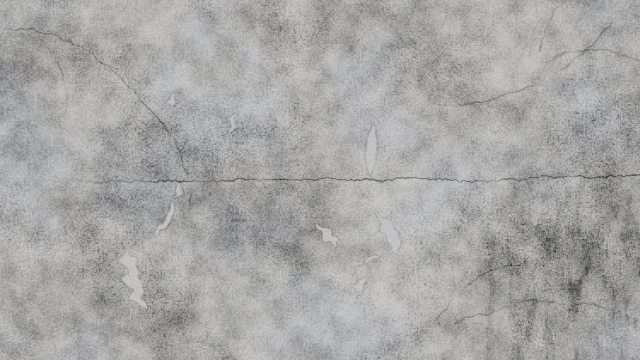
Give the GLSL for this texture, as a Shadertoy shader.

```glsl
// Weathered grey concrete wall: layered gradient noise gives clouds, mottling
// and sandy grain; soft stains, pits, drips, peeled flakes and fine cracks
// are laid over it. Units: canvas height is 1, origin at the lower left.

const float BASE_TONE    = 0.674;
const float CLOUD_AMOUNT = 0.125;
const float MOTTLE_AMOUNT = 0.105;
const float GRAIN_AMOUNT = 0.135;
const float SHADOW_SKEW  = 2.2;    // deepens darks, compresses lights
const float PIT_DEPTH    = 0.08;
const float CRACK_DEPTH  = 0.25;
const float HAIRLINE_DEPTH = 0.13;
const float HAIRLINE_BOW = 0.12;
const float FLAKE_TONE   = 0.765;
const vec3 WARM_TINT = vec3(1.003, 1.0, 0.992);
const vec3 COOL_TINT = vec3(0.991, 0.995, 1.016);

// Stains: centre, radius, tone change
const vec4 STAINS[8] = vec4[8](
    vec4(1.54, 0.29, 0.16, -0.08), vec4(1.70, 0.64, 0.14, -0.05),
    vec4(0.90, 0.90, 0.11, -0.04), vec4(0.62, 0.41, 0.14, -0.04),
    vec4(0.45, 0.15, 0.18, -0.03), vec4(1.72, 0.12, 0.18, -0.05),
    vec4(1.24, 0.48, 0.24, 0.03),  vec4(0.95, 0.68, 0.22, 0.02));

// Hairline cracks: start, end
const vec4 HAIRLINES[8] = vec4[8](
    vec4(0.28, 0.82, 0.53, 0.43), vec4(1.70, 0.94, 1.23, 0.71),
    vec4(1.50, 0.85, 1.59, 1.01), vec4(1.52, 0.83, 1.79, 0.82),
    vec4(0.16, 0.83, 0.18, 0.69), vec4(1.27, 0.10, 1.79, 0.10),
    vec4(1.20, 0.09, 1.44, 0.27), vec4(0.02, 0.92, 0.28, 0.82));

// Flakes: centre, half length, angle
const vec4 FLAKES[10] = vec4[10](
    vec4(1.032, 0.583, 0.068, 1.50), vec4(0.46, 0.39, 0.046, 1.00),
    vec4(0.37, 0.225, 0.090, 1.82),  vec4(0.477, 0.727, 0.028, 0.90),
    vec4(0.648, 0.66, 0.036, 1.20),  vec4(0.908, 0.347, 0.045, -0.80),
    vec4(1.083, 0.35, 0.072, -1.05), vec4(1.03, 0.27, 0.032, 0.40),
    vec4(1.00, 0.21, 0.028, 0.60),   vec4(0.493, 0.468, 0.022, 1.40));

float hash(vec2 c) {
    vec3 q = fract(c.xyx * 0.1031);
    q += dot(q, q.yzx + 33.33);
    return fract((q.x + q.y) * q.z);
}

float cornerSlope(vec2 cell, vec2 corner, vec2 f) {
    float angle = 6.2832 * hash(cell + corner);
    return dot(vec2(cos(angle), sin(angle)), f - corner);
}

float gradientNoise(vec2 p) {
    vec2 cell = floor(p), f = fract(p);
    vec2 u = f * f * f * (f * (f * 6.0 - 15.0) + 10.0);
    return mix(mix(cornerSlope(cell, vec2(0, 0), f), cornerSlope(cell, vec2(1, 0), f), u.x),
               mix(cornerSlope(cell, vec2(0, 1), f), cornerSlope(cell, vec2(1, 1), f), u.x), u.y);
}

float fbm(vec2 p) {
    float sum = 0.0, gain = 1.0;
    for (int i = 0; i < 4; i++) {
        sum += gain * gradientNoise(p);
        p = mat2(1.6, 1.2, -1.2, 1.6) * p + 17.3;
        gain *= 0.6;
    }
    return sum;
}

// Distance to a segment bowed sideways
float bowedLine(vec2 p, vec2 a, vec2 b) {
    vec2 ab = b - a;
    float t = clamp(dot(p - a, ab) / dot(ab, ab), 0.0, 1.0);
    vec2 bow = vec2(-ab.y, ab.x) * HAIRLINE_BOW * 4.0 * t * (1.0 - t);
    return length(p - a - ab * t - bow);
}

// Signed distance-like value of a pointed sliver
float sliver(vec2 p, vec4 flake) {
    vec2 q = p - flake.xy, axis = vec2(cos(flake.w), sin(flake.w));
    float along = dot(q, axis) / flake.z, across = dot(q, vec2(-axis.y, axis.x));
    return abs(across) - 0.21 * flake.z * (1.0 - along * along);
}

void mainImage(out vec4 fragColor, in vec2 fragCoord) {
    vec2 p = fragCoord / iResolution.y;
    float soft = 1.0 / iResolution.y;
    vec2 warp = vec2(gradientNoise(p * 9.0 + 40.0), gradientNoise(p * 9.0 + 70.0));
    vec2 jitter = vec2(gradientNoise(p * 38.0 + 5.0), gradientNoise(p * 38.0 + 90.0));

    // Clouds, mottling and stains
    float tone = CLOUD_AMOUNT * fbm(p * 3.2 + 0.15 * warp + 11.0)
               + MOTTLE_AMOUNT * fbm(p * 15.0 + 31.0);
    float wear = 0.0;
    for (int i = 0; i < 8; i++) {
        vec2 q = (p + 0.12 * warp - STAINS[i].xy) / STAINS[i].z;
        float spot = exp(-dot(q, q));
        tone += STAINS[i].w * spot;
        wear += spot * step(STAINS[i].w, 0.0);
    }

    // Sandy grain, pits and vertical drips
    float rough = smoothstep(-0.3, 0.5, fbm(p * 4.0 + 53.0) + 0.25 * wear);
    float grain = gradientNoise(p * 211.0) + 0.5 * gradientNoise(p * 107.0 + 8.0);
    tone += GRAIN_AMOUNT * mix(0.8, 1.15, rough) * grain;
    tone -= PIT_DEPTH * rough * smoothstep(0.25, 0.5, gradientNoise(p * 97.0 + 21.0));
    float dripZone = smoothstep(1.1, 1.5, p.x) * (1.0 - smoothstep(0.35, 0.6, p.y));
    tone -= 0.08 * dripZone * smoothstep(0.05, 0.5, fbm(p * vec2(26.0, 7.0)));
    tone = BASE_TONE + tone - SHADOW_SKEW * tone * tone;

    // Peeled flakes: smooth pale face with a thin shaded rim
    for (int i = 0; i < 10; i++) {
        float ragged = i == 0 ? 0.004 : 0.024;
        float d = sliver(p + ragged * jitter + 0.5 * ragged * warp, FLAKES[i]);
        float face = 1.0 - smoothstep(-soft, soft, d);
        float rim = smoothstep(-soft, soft, d) * (1.0 - smoothstep(soft, 3.0 * soft + 0.001, d));
        tone = mix(tone, FLAKE_TONE + 0.04 * grain, 0.9 * face) - 0.06 * rim;
    }

    // Hairline cracks, broken by noise
    float broken = smoothstep(-0.45, 0.1, gradientNoise(p * 13.0 + 62.0));
    for (int i = 0; i < 8; i++) {
        float d = bowedLine(p + 0.010 * jitter + 0.015 * warp, HAIRLINES[i].xy, HAIRLINES[i].zw);
        tone -= HAIRLINE_DEPTH * broken * (1.0 - smoothstep(0.0006, 0.0012 + 1.2 * soft, d));
    }

    // Dark vertical seam on the right
    float seamX = 1.57 + 0.11 * p.y + 0.02 * gradientNoise(vec2(p.y * 14.0, 3.5));
    float seamSpan = smoothstep(0.16, 0.28, p.y) * (1.0 - smoothstep(0.7, 0.82, p.y));
    float seamFill = smoothstep(-0.3, 0.4, gradientNoise(vec2(p.y * 9.0, 7.5)));
    tone -= 0.20 * seamSpan * seamFill * exp(-abs(p.x - seamX) / 0.005);

    // Main horizontal crack with a faint dark halo and a lit lower lip
    float crackY = 0.499 + 0.012 * smoothstep(1.25, 1.5, p.x)
                 + 0.010 * gradientNoise(vec2(p.x * 6.0, 2.5))
                 + 0.006 * gradientNoise(vec2(p.x * 27.0, 4.5))
                 + 0.006 * gradientNoise(vec2(p.x * 83.0, 6.5));
    float offset = p.y - crackY;
    float halfWidth = 0.0010 + 0.0022 * gradientNoise(vec2(p.x * 19.0, 9.5));
    float presence = smoothstep(0.08, 0.55, p.x);
    float gap = 1.0 - smoothstep(halfWidth - 0.5 * soft, halfWidth + 0.8 * soft, abs(offset));
    tone += presence * (0.03 * exp(-abs(offset + 0.007) / 0.003) - 0.04 * exp(-abs(offset) / 0.006));
    tone -= CRACK_DEPTH * presence * gap;

    // Warm lights, bluish patches towards the lower left
    float cool = smoothstep(-0.1, 0.5, fbm(p * 2.6 + 84.0) + 0.22 - 0.2 * p.x - 0.15 * p.y);
    fragColor = vec4(clamp(tone * mix(WARM_TINT, COOL_TINT, cool), 0.0, 1.0), 1.0);
}
```
